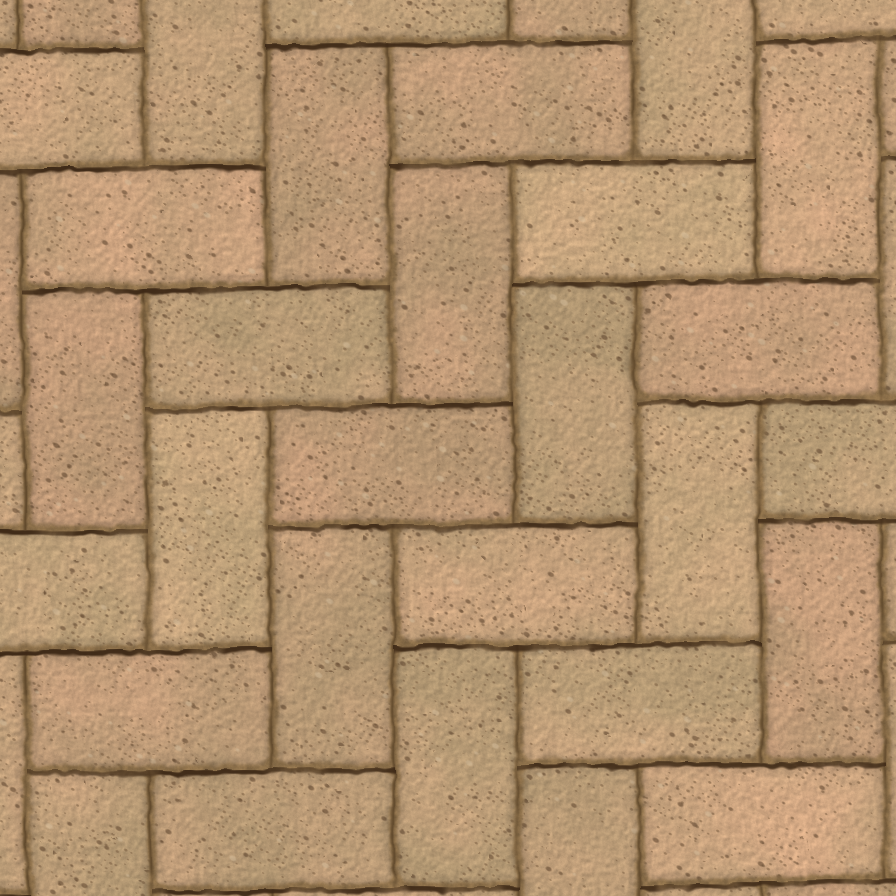
Reproduce this texture procedurally as a Shadertoy shader.

```glsl
// Herringbone pavement of worn tan clay bricks with sandy joints and thin shadows.

float hash(vec2 p) {
    vec3 q = fract(p.xyx * vec3(0.1031, 0.1030, 0.0973));
    q += dot(q, q.yzx + 33.33);
    return fract((q.x + q.y) * q.z);
}

float noise(vec2 p) {
    vec2 i = floor(p), f = fract(p);
    f = f * f * (3.0 - 2.0 * f);
    return mix(mix(hash(i), hash(i + vec2(1, 0)), f.x),
               mix(hash(i + vec2(0, 1)), hash(i + vec2(1, 1)), f.x), f.y);
}

float fbm(vec2 p) {
    float sum = 0.0, amp = 0.5;
    for (int i = 0; i < 4; i++) {
        sum += amp * noise(p);
        p = mat2(1.6, 1.2, -1.2, 1.6) * p + 7.3;
        amp *= 0.5;
    }
    return sum / 0.9375;
}

float roundBox(vec2 p, vec2 halfSize, float radius) {
    vec2 q = abs(p) - halfSize + radius;
    return length(max(q, 0.0)) + min(max(q.x, q.y), 0.0) - radius;
}

// Corner (xy) and size (zw) of the two-cell brick covering p
vec4 herringbone(vec2 p) {
    vec2 cell = floor(p);
    float k = mod(cell.x + cell.y + 2.0, 4.0);
    bool upright = k > 0.5 && k < 2.5;
    if (k < 0.5) cell.x -= 1.0;
    if (k > 1.5 && k < 2.5) cell.y -= 1.0;
    return vec4(cell, upright ? vec2(1, 2) : vec2(2, 1));
}

// Scattered oblique pits, one candidate per grid square
float pits(vec2 p, float scale, float density, float aa) {
    p = mat2(0.85, 0.53, -0.53, 0.85) * p * scale;
    vec2 id = floor(p);
    vec2 centre = 0.35 + 0.3 * vec2(hash(id + 3.1), hash(id + 8.7));
    float radius = mix(0.12, 0.3, hash(id + 15.2));
    float dist = length((fract(p) - centre) * vec2(1.0, 1.5));
    float soft = 0.08 + 0.5 * aa * scale;
    return step(hash(id + 21.4), density) * (1.0 - smoothstep(radius - soft, radius + soft, dist));
}

void mainImage(out vec4 fragColor, in vec2 fragCoord) {
    vec2 uv = fragCoord / iResolution.xy;
    float aa = 7.4 / min(iResolution.x, iResolution.y);

    // Slightly skewed paving grid with ragged edges
    vec2 g = vec2(uv.x * 7.31 - 0.23 + 0.065 * uv.y, uv.y * 7.43 - 0.03 - 0.1 * uv.x);
    vec2 wobble = vec2(noise(g * 2.3), noise(g * 2.3 + 40.0)) - 0.5;
    vec2 ragged = vec2(noise(g * 13.0 + 9.0), noise(g * 13.0 + 70.0)) - 0.5;
    vec2 p = g + 0.035 * wobble + 0.022 * ragged;

    vec4 brick = herringbone(p);
    vec2 local = p - brick.xy, size = brick.zw;
    float tone = hash(brick.xy + 5.0), warmth = hash(brick.xy + 31.0);
    float d = roundBox(local - 0.5 * size - vec2(0.004, 0.006), 0.5 * size - 0.03, 0.07);
    d += 0.016 * (noise(g * 24.0 + 17.0 * tone) - 0.5);

    // Brick face: individual tint, blotches and lit grain
    float blotch = fbm(g * 1.7 + 11.0 * tone);
    float grain = fbm(g * 26.0);
    float relief = grain - fbm(g * 26.0 + vec2(-0.45, 0.6));
    vec3 face = mix(vec3(0.74, 0.63, 0.475), vec3(0.765, 0.608, 0.475),
                    clamp(warmth * 0.7 + blotch - 0.35, 0.0, 1.0));
    face *= 0.955 + 0.07 * tone + 0.14 * (blotch - 0.5) + 0.03 * uv.x;
    face *= 1.0 + 0.16 * (grain - 0.5) + 0.14 * relief;

    // Pits gather in patches
    float patchiness = 0.12 + 0.4 * smoothstep(0.35, 0.7, noise(g * 3.1 + 50.0));
    face = mix(face, vec3(0.47, 0.36, 0.25), 0.55 * pits(g, 19.0, patchiness, aa));
    face = mix(face, vec3(0.38, 0.28, 0.19), 0.6 * pits(g + 4.7, 11.0, 0.4 * patchiness, aa));
    face = mix(face, vec3(0.83, 0.74, 0.61), 0.5 * pits(g + 9.3, 9.0, 0.05, aa));

    // Worn rim and sandy joint
    face *= mix(0.9, 1.0, smoothstep(0.0, 0.09, -d));
    vec3 sand = vec3(0.54, 0.43, 0.285) * (0.82 + 0.36 * grain);
    vec3 col = mix(face, sand, smoothstep(-0.02 - aa, 0.012 + aa, d));

    // Broken shadow under the upper neighbour, fainter shadow along the sides
    float broken = smoothstep(0.2, 0.6, noise(g * 4.0 + 90.0));
    float top = size.y - local.y + 0.012 * (ragged.x - ragged.y);
    float side = min(size.x - local.x, local.x + 0.012);
    float topShade = 1.0 - smoothstep(0.008, 0.026 + aa, abs(top - 0.02));
    float sideShade = 1.0 - smoothstep(0.004, 0.024 + aa, side);
    float depth = mix(1.0, 0.85, uv.x);
    col = mix(col, vec3(0.36, 0.27, 0.16), sideShade * (0.35 + 0.5 * broken) * depth);
    col = mix(col, vec3(0.23, 0.15, 0.08), topShade * (0.55 + 0.4 * broken) * depth);

    fragColor = vec4(clamp(col, 0.0, 1.0), 1.0);
}
```
